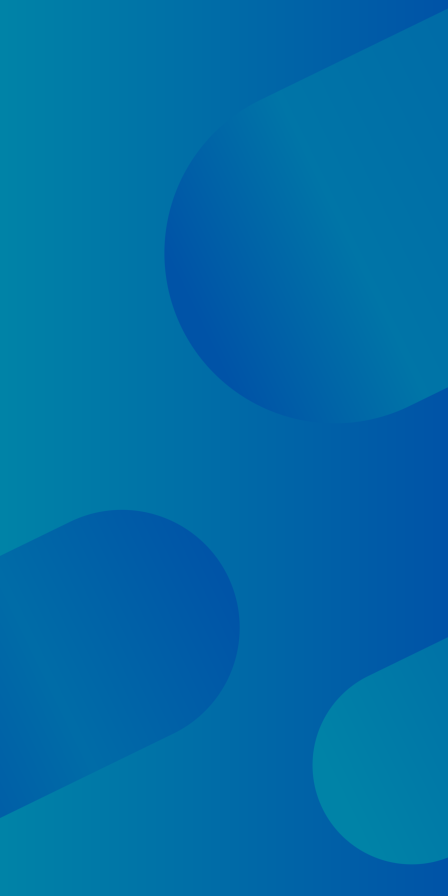
Reproduce this background procedurally as a Shadertoy shader.

```glsl
// Three slanted round-ended bars over a horizontal teal-to-blue gradient.
// Each bar is the distance field of a thick ray, shaded by a three-stop
// gradient that runs along the shared slant.

const vec3 DEEP_BLUE = vec3(0.0, 0.325, 0.655);
const vec3 TEAL = vec3(0.0, 0.515, 0.655);
const vec2 SLANT = vec2(0.899, 0.438);

// Signed distance to a ray of given radius, starting at the origin
float rayDistance(vec2 p, vec2 direction, float radius) {
    float along = max(dot(p, direction), 0.0);
    return length(p - along * direction) - radius;
}

// Piecewise linear ramp through three values at three rising positions
float ramp(float t, vec3 positions, vec3 values) {
    float first = clamp((t - positions.x) / (positions.y - positions.x), 0.0, 1.0);
    float second = clamp((t - positions.y) / (positions.z - positions.y), 0.0, 1.0);
    return mix(mix(values.x, values.y, first), values.z, second);
}

// Lays one bar over the colour; side is +1 for up-right, -1 for down-left
vec3 addBar(vec3 base, vec2 p, float radius, float side,
            vec3 stops, vec3 tealAmounts, float pixel) {
    float distanceToBar = rayDistance(p, SLANT * side, radius);
    float coverage = 1.0 - smoothstep(-0.75 * pixel, 0.75 * pixel, distanceToBar);
    float tealAmount = ramp(dot(p, SLANT), stops, tealAmounts);
    return mix(base, mix(DEEP_BLUE, TEAL, tealAmount), coverage);
}

void mainImage(out vec4 fragColor, in vec2 fragCoord) {
    // Canvas width is one unit
    float pixel = 1.0 / iResolution.x;
    vec2 p = fragCoord * pixel;

    // Backdrop
    vec3 color = mix(TEAL, DEEP_BLUE, p.x);

    // Large upper bar
    color = addBar(color, p - vec2(0.747, 1.435), 0.380, 1.0,
                   vec3(-0.34, 0.04, 0.47), vec3(0.0, 0.70, 0.50), pixel);

    // Middle bar entering from the left
    color = addBar(color, p - vec2(0.272, 0.599), 0.263, -1.0,
                   vec3(-0.42, -0.195, 0.25), vec3(0.25, 0.52, 0.02), pixel);

    // Small lower bar
    color = addBar(color, p - vec2(0.919, 0.292), 0.2214, 1.0,
                   vec3(-0.18, 0.015, 0.21), vec3(1.0, 0.81, 0.62), pixel);

    fragColor = vec4(color, 1.0);
}
```
